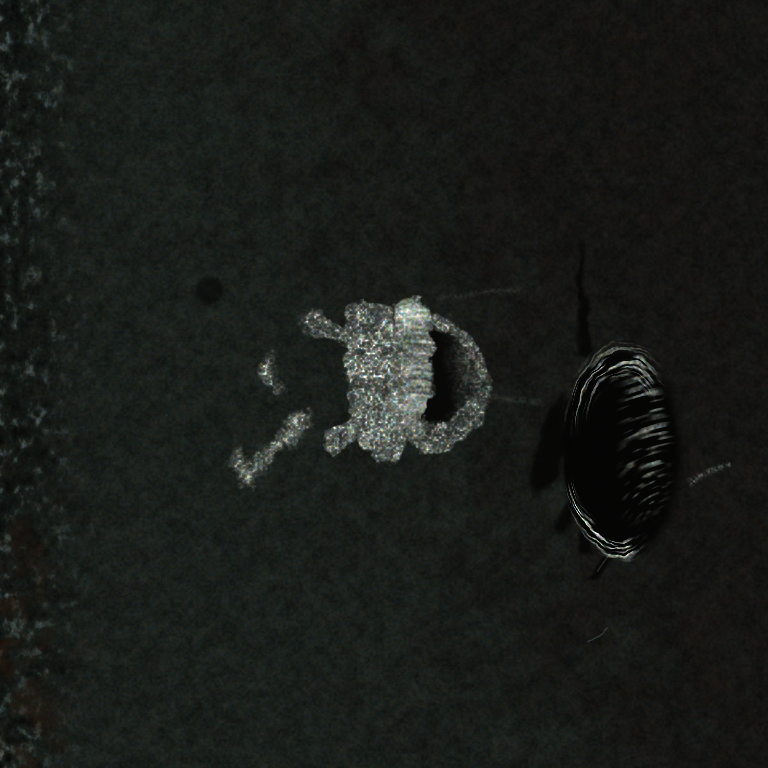
Write a WebGL 2 fragment shader that draws this texture.

```glsl
#version 300 es
precision highp float;

#define STEEL vec3(.1, .12, .106)
#define SHADE vec3(.078, .078, .071)
#define RUST vec3(.15, .08, .04)
#define FLECK vec3(.17, .2, .21)
#define METAL vec3(.76, .81, .76)
#define SOOT vec3(.018, .018, .016)
#define GRAIN_SCALE 300.
#define EDGE_WARP .026
#define CRATER_CENTER vec2(.81, .41)
#define CRATER_RADII vec2(.077, .134)

uniform vec2 u_resolution;
out vec4 fragColor;

float hash(vec2 p) {
    vec3 q = fract(p.xyx * .1031);
    q += dot(q, q.yzx + 33.33);
    return fract((q.x + q.y) * q.z);
}

float noise(vec2 p) {
    vec2 i = floor(p), f = fract(p), o = vec2(0, 1);
    f = f * f * (3. - 2. * f);
    return mix(mix(hash(i), hash(i + o.yx), f.x),
               mix(hash(i + o), hash(i + o.yy), f.x), f.y);
}

float fbm(vec2 p) {
    float sum = 0., amp = .53;
    for (int i = 0; i < 4; i++) {
        sum += amp * noise(p);
        p = mat2(1.6, 1.2, -1.2, 1.6) * p + 7.3;
        amp *= .5;
    }
    return sum;
}

vec2 jitter(vec2 p) {
    return vec2(fbm(p), fbm(p + 31.)) - .5;
}

// Distance to a rounded segment
float seg(vec2 p, vec2 a, vec2 b, float r) {
    vec2 pa = p - a, ba = b - a;
    return length(pa - ba * clamp(dot(pa, ba) / dot(ba, ba), 0., 1.)) - r;
}

// Coverage of a distance field with a soft edge
float cover(float d, float soft) {
    float w = max(soft, 1. / u_resolution.y);
    return 1. - smoothstep(-w, w, d);
}

// 1 between lo and hi, with ramps of half-width w
float band(float x, float lo, float hi, float w) {
    return smoothstep(lo - w, lo + w, x) * cover(x - hi, w);
}

vec3 plate(vec2 p, float grain) {
    float patches = fbm(p * 22.) - .5;
    float shade = smoothstep(.3, .85, p.x + .35 * (p.y - .5) + .5 * patches);
    vec3 col = mix(STEEL, SHADE, shade) * (.45 + .5 * grain + .6 * fbm(p * 85.));
    // Rough, rusted left border
    float border = cover(p.x + .1 * patches - .07, .09);
    float rough = fbm(p * vec2(100, 80));
    col *= 1. - border * (.9 - 1.3 * rough);
    col += FLECK * border * smoothstep(.55, .9, rough);
    float rust = border * cover(p.y - .33, .18) + .15 * shade;
    return mix(col, RUST, .6 * rust * smoothstep(.42, .75, fbm(p * 38. + 9.)));
}

vec3 addFlake(vec3 col, vec2 p, float grain) {
    vec2 q = p + EDGE_WARP * jitter(p * 55.);
    // Body, spike, bumps and legs
    float d = seg(q, vec2(.484, .555), vec2(.494, .45), .037);
    d = min(d, seg(q, vec2(.405, .581), vec2(.465, .562), .012));
    d = min(d, seg(q, vec2(.463, .59), vec2(.5, .583), .015));
    d = min(d, seg(q, vec2(.54, .588), vec2(.533, .47), .024));
    d = min(d, seg(q, vec2(.476, .465), vec2(.435, .425), .014));
    d = min(d, seg(q, vec2(.505, .415), vec2(.52, .46), .02));
    // Ring, thicker below
    float e = length((q - vec2(.565, .505)) / vec2(.062, .073)) - 1.;
    float ring = abs(e) * .065 - mix(.008, .017, cover(q.y - .49, .04));
    d = min(d, max(ring, .53 - q.x));
    // Loose crumbs
    d = min(d, seg(q, vec2(.345, .528), vec2(.357, .5), .008));
    d = min(d, seg(q, vec2(.395, .452), vec2(.378, .433), .012));
    d = min(d, seg(q, vec2(.37, .426), vec2(.322, .384), .007));
    d = min(d, seg(q, vec2(.321, .376), vec2(.311, .402), .009));
    // Hollow: black at left, dusty at right
    float dust = smoothstep(.575, .615, q.x) * (.08 + .4 * grain * grain);
    col = mix(col, SOOT * 1.8 + METAL * dust, cover(e, .1));
    // Bright curved strip with fine ridges
    float side = p.x - .54, bend = p.x + 1.1 * (p.y - .53) * (p.y - .53);
    float strip = smoothstep(.495, .545, bend) * cover(bend - .562, .004) * band(p.y, .44, .62, .03);
    float ridges = noise(vec2(p.x * 18., (p.y + 4. * side * side) * 270.));
    float sparkle = .26 + .36 * grain + .9 * pow(grain, 4.);
    sparkle *= (.4 + 1.2 * fbm(p * 70.)) * (1. - .25 * smoothstep(.55, .6, p.x));
    float light = mix(sparkle, .25 + .5 * ridges + .4 * grain, strip * .85);
    light += .5 * cover(length(q - vec2(.541, .59)) - .012, .018);
    float soft = .003 + .005 * cover(p.x - .41, .01);
    return mix(col, METAL * light, cover(d, soft) * (.82 + .18 * grain));
}

vec3 addCrater(vec3 col, vec2 p, float grain) {
    // Torn dark edges, nicks and crack
    vec2 q = p + .014 * jitter(p * 50.);
    float torn = .02 * length((q - vec2(.718 + .25 * (q.y - .42), .42)) / vec2(.019, .065)) - .02;
    torn = min(torn, seg(q, vec2(.73, .315), vec2(.748, .345), .007));
    torn = min(torn, seg(q, vec2(.762, .285), vec2(.765, .32), .008));
    torn = min(torn, seg(q, vec2(.773, .248), vec2(.793, .278), .006));
    torn = min(torn, seg(q, vec2(.755, .685), vec2(.761, .545), .06 * max(.7 - p.y, 0.)));
    col = mix(col, SOOT, .85 * cover(torn, .004));
    // Bowl with scored rim and right wall
    vec2 e = (p - CRATER_CENTER) / CRATER_RADII, w = p - vec2(.9, .26);
    float r = length(e) + .1 * (fbm(p * 40.) - .5), a = atan(e.y, e.x);
    col = mix(col, SOOT, cover(r - 1., .04 + .1 * max(e.x, 0.)));
    float scores = smoothstep(.4, .95, noise(vec2(a * 4., r * 60. + a * 5.)));
    float upper = band(a, .95, 2.7, .3) * band(r, .75, 1.03, .12);
    float lower = band(a, -2.75, -1.2, .15) * band(r, .85, 1.01, .05);
    float arcs = smoothstep(.5, .95, noise(vec2(atan(w.y, w.x) * 9., length(w) * 260.)));
    float wall = band(e.x, .1, .75, .25) * band(e.y, -.5, .8, .3) * cover(r - .9, .08);
    float light = scores * (.75 * upper + lower) + .5 * arcs * wall;
    return col + METAL * light * (.5 + grain);
}

float scratches(vec2 p, float grain) {
    vec2 q = p + .008 * jitter(p * 50.);
    float faint = seg(q, vec2(.575, .612), vec2(.675, .624), .002);
    faint = min(faint, seg(q, vec2(.64, .484), vec2(.705, .474), .003));
    float glint = seg(q, vec2(.9, .374), vec2(.946, .396), .003);
    float nick = seg(q, vec2(.764, .162), vec2(.79, .182), 0.);
    nick = min(nick, seg(q, vec2(.777, .256), vec2(.795, .28), 0.));
    return grain * (.13 * cover(faint, .004) + .75 * grain * cover(glint, .005)) + .4 * cover(nick, .002);
}

void main() {
    vec2 p = gl_FragCoord.xy / u_resolution, cell = floor(p * GRAIN_SCALE);
    float grain = .6 * noise(p * GRAIN_SCALE) + .4 * noise(p * GRAIN_SCALE * 1.6);
    vec3 col = plate(p, grain);
    col *= 1. - .5 * cover(length(p - vec2(.273, .622)) - .018, .004);
    col = addCrater(addFlake(col, p, grain), p, grain) + METAL * scratches(p, grain);
    col *= 1. + .3 * (vec3(hash(cell + 3.), .5, hash(cell + 71.)) - .5);
    fragColor = vec4(col, 1);
}
```
